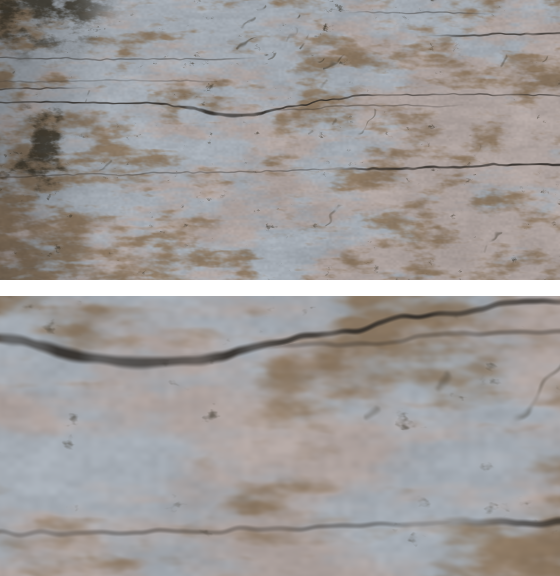
Top, the full canvas; bottom, a detail of the centre.
Reproduce this texture procedurally as a Shadertoy shader.

```glsl
// Weathered painted plank: cool and warm worn paint over brown stained wood,
// crossed by long horizontal cracks and short slanted scratches.
// Layered value noise tints the board; distance-based strokes cut into it.

const vec3 COOL_PAINT = vec3(0.640, 0.668, 0.700);
const vec3 WARM_PAINT = vec3(0.678, 0.634, 0.620);
const vec3 TAN_STAIN  = vec3(0.515, 0.435, 0.345);
const vec3 DARK_WOOD  = vec3(0.235, 0.215, 0.170);
const vec3 CRACK_INK  = vec3(0.180, 0.165, 0.150);

float hash(vec2 p) {
    vec3 q = fract(vec3(p.xyx) * 0.1031);
    q += dot(q, q.yzx + 33.33);
    return fract((q.x + q.y) * q.z);
}

float noise(vec2 p) {
    vec2 i = floor(p), f = fract(p);
    f = f * f * (3.0 - 2.0 * f);
    float low = mix(hash(i), hash(i + vec2(1, 0)), f.x);
    float high = mix(hash(i + vec2(0, 1)), hash(i + vec2(1, 1)), f.x);
    return mix(low, high, f.y);
}

float fbm(vec2 p) {
    float sum = 0.0, amp = 0.5;
    for (int i = 0; i < 5; i++) {
        sum += amp * noise(p);
        p = mat2(1.8, 0.3, -0.3, 1.9) * p + 17.3;
        amp *= 0.62;
    }
    return sum / 1.19;
}

float blob(vec2 p, vec2 center, vec2 radius) {
    vec2 d = (p - center) / radius;
    return exp(-dot(d, d));
}

float segment(vec2 p, vec2 a, vec2 b) {
    vec2 pa = p - a, ba = b - a;
    return length(pa - ba * clamp(dot(pa, ba) / dot(ba, ba), 0.0, 1.0));
}

// Ragged line of uneven strength, fading out past both ends of its span.
float crack(vec2 p, float height, float width, vec2 span) {
    float wobble = 0.009 * (noise(vec2(p.x * 9.0, height * 40.0)) - 0.5)
                 + 0.006 * (noise(vec2(p.x * 42.0, height * 70.0)) - 0.5);
    float w = width * (0.4 + 1.0 * noise(vec2(p.x * 24.0, height * 90.0)));
    float ink = 0.55 + 0.6 * noise(vec2(p.x * 19.0, height * 130.0));
    float ends = smoothstep(span.x - 0.1, span.x + 0.1, p.x)
               * (1.0 - smoothstep(span.y - 0.1, span.y + 0.1, p.x));
    float d = abs(p.y - height - wobble);
    return ends * min(ink, 1.0) * (1.0 - smoothstep(w * 0.3, w + 0.004, d));
}

// Scattered slanted strokes around a center, broken by noise.
float scratches(vec2 p, vec2 center, vec2 spread, float seed) {
    float mask = 0.0;
    vec2 q = p + 0.022 * (vec2(noise(p * 34.0), noise(p * 34.0 + 9.0)) - 0.5);
    for (int i = 0; i < 12; i++) {
        vec2 id = vec2(float(i) * 3.7, seed);
        vec2 start = center + spread * (vec2(hash(id), hash(id + 5.1)) - 0.5);
        float angle = mix(0.55, 1.25, hash(id + 8.3));
        float size = mix(0.02, 0.11, pow(hash(id + 2.9), 2.0));
        float d = segment(q, start, start + size * vec2(cos(angle), sin(angle)));
        float ink = mix(0.2, 0.65, hash(id + 6.6));
        mask = max(mask, ink * (1.0 - smoothstep(0.0, 0.007, d)));
    }
    return mask * smoothstep(0.1, 0.6, noise(p * 55.0));
}

vec3 paintedWood(vec2 p, float streak) {
    // Paint: cool at upper left and bottom center, warm to the right.
    float warmth = fbm(p * vec2(5.0, 11.0)) + 0.26 * (smoothstep(0.3, 1.9, p.x) - 0.5)
                 + 0.16 * (0.5 - p.y) - 0.22 * blob(p, vec2(1.02, 0.08), vec2(0.24, 0.14));
    vec3 color = mix(COOL_PAINT, WARM_PAINT, smoothstep(0.36, 0.66, warmth + 0.10 * streak));

    // Tan stains gather along the left side and the lower right.
    float place = 0.21 * exp(-p.x * 4.0) + 0.09 * blob(p, vec2(1.55, 0.25), vec2(0.6, 0.3))
                + 0.09 * blob(p, vec2(0.2, 0.1), vec2(0.4, 0.3))
                + 0.16 * blob(p, vec2(2.0, 0.8), vec2(0.12, 0.15));
    float stain = smoothstep(0.50, 0.84, fbm(p * vec2(8.0, 14.0) + 31.0) + place + 0.18 * streak);
    color = mix(color, TAN_STAIN, 0.9 * stain);

    // Bare dark wood: a patch between the cracks, a corner and small specks.
    float bare = 0.34 * blob(p, vec2(0.15, 0.50), vec2(0.08, 0.20)) * smoothstep(0.65, 0.61, p.y)
               + 0.24 * blob(p, vec2(0.12, 0.97), vec2(0.28, 0.18))
               + 0.20 * blob(p, vec2(0.02, 0.38), vec2(0.2, 0.04));
    float dark = smoothstep(0.60, 0.90, fbm(p * vec2(13.0, 19.0) + 57.0) + bare + 0.10 * streak);
    float specks = smoothstep(0.72, 0.90, fbm(p * vec2(24.0, 31.0) + 12.0));
    return mix(color, DARK_WOOD, max(0.85 * dark * smoothstep(0.03, 0.2, bare), 0.6 * specks));
}

float cracks(vec2 p) {
    float dip = 0.050 * blob(p, vec2(0.86, p.y), vec2(0.20, 1.0));
    float bend = 0.636 - dip + 0.024 * smoothstep(0.95, 1.35, p.x);
    float heavy = 0.0015 + 0.006 * blob(p, vec2(0.79, p.y), vec2(0.15, 1.0));
    float seam = 0.366 + 0.024 * p.x;
    float m = 0.90 * crack(p, bend, heavy, vec2(-0.2, 1.35));
    m = max(m, 0.60 * crack(p, bend, 0.001, vec2(1.3, 2.2)));
    m = max(m, 0.35 * crack(p, 0.592 + 0.03 * smoothstep(0.85, 1.25, p.x), 0.001, vec2(0.9, 1.6)));
    m = max(m, 0.38 * crack(p, seam, 0.001, vec2(-0.2, 1.2)));
    m = max(m, 0.90 * crack(p, seam, 0.003, vec2(1.25, 2.2)));
    m = max(m, 0.50 * crack(p, 0.790, 0.001, vec2(-0.2, 0.85)));
    m = max(m, 0.60 * crack(p, 0.685, 0.001, vec2(-0.2, 0.25)));
    m = max(m, 0.28 * crack(p, 0.710, 0.001, vec2(0.0, 0.75)));
    m = max(m, 0.75 * crack(p, 0.877, 0.002, vec2(1.6, 2.2)));
    return max(m, 0.40 * crack(p, 0.955, 0.001, vec2(1.3, 1.7)));
}

void mainImage(out vec4 fragColor, in vec2 fragCoord) {
    vec2 p = fragCoord / iResolution.y;
    // Fine horizontal streaks, soft weave and shading toward the left edge.
    float streak = noise(p * vec2(11.0, 80.0)) + 0.6 * noise(p * vec2(32.0, 115.0)) - 0.8;
    float weave = noise(p * vec2(100.0, 120.0)) - 0.5;
    float shade = mix(0.79, 1.0, smoothstep(-0.05, 0.5, p.x));
    float mottle = fbm(p * vec2(8.0, 13.0) + 80.0) - 0.5;
    vec3 color = paintedWood(p, streak) * shade;
    color *= 1.0 + 0.045 * streak + 0.05 * weave + 0.17 * mottle;
    float marks = max(scratches(p, vec2(1.0, 0.87), vec2(0.32, 0.25), 3.0),
                      0.7 * scratches(p, vec2(1.0, 0.42), vec2(1.9, 0.9), 12.0));
    color = mix(color, DARK_WOOD, 0.9 * marks);
    fragColor = vec4(mix(color, CRACK_INK, cracks(p)), 1.0);
}
```
